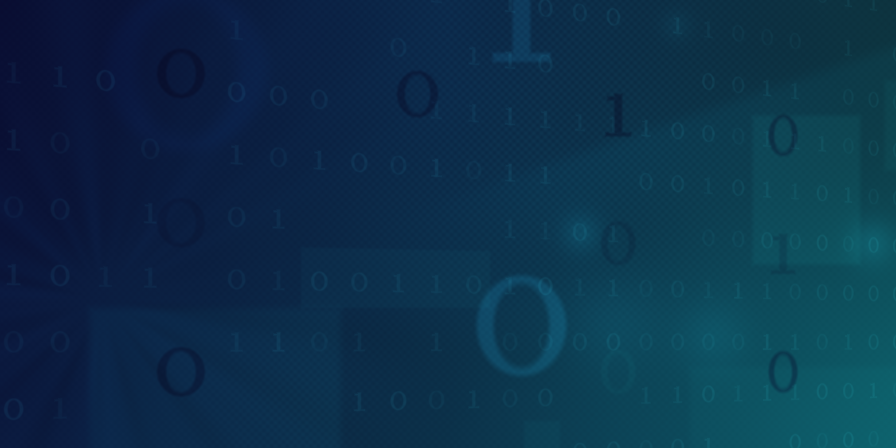
This background is drawn by a WebGL 2 fragment shader. Its source:

```glsl
#version 300 es
precision highp float;
// Navy to teal backdrop with soft panels, glows, fan rays and a fine mesh.
// Rings and footed bars sit on two grids that narrow toward the right:
// a small pale grid, and a coarse one of dark marks. Height is one unit.
uniform vec2 u_resolution;
out vec4 outColor;

float hash(vec2 p) {
  p = fract(p * vec2(0.1031, 0.1137));
  p += dot(p, p.yx + 33.33);
  return fract((p.x + p.y) * p.x * 17.0);
}

// Gradient noise
vec2 slope(vec2 cell) {
  float a = 6.2832 * hash(cell + 7.0);
  return vec2(cos(a), sin(a));
}

float noise(vec2 p) {
  vec2 i = floor(p), f = fract(p), u = f * f * (3.0 - 2.0 * f);
  vec2 e = vec2(1.0, 0.0);
  float low = mix(dot(slope(i), f), dot(slope(i + e), f - e), u.x);
  float high = mix(dot(slope(i + e.yx), f - e.yx), dot(slope(i + 1.0), f - 1.0), u.x);
  return mix(low, high, u.y);
}

float fill(float d, float soft) {
  return 1.0 - smoothstep(-soft, soft, d);
}

float box(vec2 p, vec2 halfSize) {
  vec2 d = abs(p) - halfSize;
  return length(max(d, 0.0)) + min(max(d.x, d.y), 0.0);
}

float panel(vec2 p, vec2 low, vec2 high, float soft) {
  return fill(box(p - 0.5 * (low + high), 0.5 * (high - low)), soft);
}

float ellipse(vec2 p, vec2 r) {
  return (length(p / r) - 1.0) * min(r.x, r.y);
}

// Oval ring, heavier at its sides
float ring(vec2 p, vec2 r, float soft) {
  return fill(max(ellipse(p, r), -ellipse(p, r * vec2(0.62, 0.84))), soft);
}

// Upright bar with a wide foot and a small flag
float bar(vec2 p, float h, float soft) {
  float d = box(p, vec2(0.18, 0.95) * h);
  d = min(d, box(p + vec2(0.0, 0.9 * h), vec2(0.58, 0.09) * h));
  d = min(d, box(p - vec2(-0.25, 0.74) * h, vec2(0.25, 0.09) * h));
  return fill(d, soft);
}

float glow(vec2 p, vec2 center, float radius) {
  vec2 d = (p - center) / radius;
  return exp(-dot(d, d));
}

// Gaps in the small grid: one empty column and a few spans of rows
bool isGap(float c, float r) {
  if (c == 4.0) return true;
  if (r == -1.0) return (c > 1.0 && c < 8.0) || (c > 13.0 && c < 16.0);
  if (r == 0.0) return (c > 1.0 && c < 5.0) || c == 9.0 || c == 11.0;
  if (r == 2.0) return c == 2.0 || (c > 6.0 && c < 12.0) || (c > 15.0 && c < 18.0);
  if (r == 3.0) return c == 2.0 || (c > 13.0 && c < 16.0);
  if (r == 4.0) return c == 3.0 || (c > 7.0 && c < 10.0);
  return abs(r) > 1.0 && hash(vec2(c, r) * 1.7 + 93.0) > 0.35 + 0.2 * c / 12.0;
}

// Small marks: columns tighten and rows converge toward the right
float smallMarks(vec2 p, float px) {
  float col = (0.1047 - sqrt(0.01096 - 0.00412 * (p.x - 0.031))) / 0.00206;
  float rowStep = 0.151 - 0.022 * p.x;
  vec2 grid = vec2(col, (p.y - 0.237) / rowStep);
  vec2 cell = round(grid);
  if (isGap(cell.x, cell.y)) return 0.0;
  vec2 q = (grid - cell) * vec2(0.66, 1.0) * rowStep;
  float h = 0.16 * rowStep;
  float mark = hash(cell + 41.0) < 0.53 ? ring(q, vec2(0.85, 1.0) * h, px) : bar(q, h, px);
  return mark * (0.45 + 0.45 * hash(cell + 17.0));
}

// Coarse marks: four columns by three rows
float darkMarks(vec2 p, float soft) {
  float total = 0.0;
  for (int i = 0; i < 12; i++) {
    int k = i / 3, r = i % 3;
    if (k == 1 && r < 2) continue;
    float c = float(k);
    vec2 q = p - vec2(0.404 + 0.568 * c - 0.04 * c * c, 0.17 + float(r) * (0.333 - 0.023 * c));
    float h = 0.055 - 0.003 * c;
    float mark = k + r == 4 ? bar(q, h, soft) : ring(q, vec2(0.97 - 0.09 * c, 1.0) * h, soft);
    total += mark * (r == 1 ? 0.45 : (k == 2 && r == 0 ? -0.25 : 1.0));
  }
  return clamp(total, -1.0, 1.0);
}

void main() {
  vec2 p = gl_FragCoord.xy / u_resolution.y;
  p.x *= 2.0 * u_resolution.y / u_resolution.x;

  // Base colour field
  float t = smoothstep(0.0, 1.0, p.y);
  vec3 left = mix(vec3(0.042, 0.105, 0.25), vec3(0.036, 0.055, 0.2), t);
  vec3 middle = mix(vec3(0.045, 0.195, 0.29), vec3(0.045, 0.165, 0.295), t);
  vec3 right = mix(vec3(0.05, 0.37, 0.415), vec3(0.05, 0.2, 0.245), t);
  vec3 color = p.x < 1.0 ? mix(left, middle, mix(p.x, p.x * p.x, 0.2)) : mix(middle, right, p.x - 1.0);
  color += 0.012 * noise(p * 4.0) * vec3(0.2, 1.0, 1.0);

  // Fan rays and the slanted beam edge
  vec2 fan = p - vec2(0.23, 0.33);
  float rays = noise(vec2(atan(fan.y, fan.x) * 7.0, 2.5));
  color += vec3(0.005, 0.03, 0.05) * rays * exp(-1.5 * length(fan)) * smoothstep(0.02, 0.2, length(fan));
  float beam = p.y - 0.57 - 0.34 * (p.x - 1.04);
  color += vec3(0.0, 0.025, 0.028) * fill(beam, 0.025) * smoothstep(-0.25, 0.0, beam) * smoothstep(0.8, 1.4, p.x);

  // Soft panels
  vec3 teal = vec3(0.004, 0.035, 0.03);
  color += teal * 0.6 * panel(p, vec2(0.672, 0.313), vec2(1.094, 0.448 - 0.02 * (p.x - 0.67)), 0.004);
  color += teal * 1.1 * panel(p, vec2(1.68, 0.41), vec2(1.92, 0.742), 0.008);
  color += vec3(0.002, 0.03, 0.03) * panel(p, vec2(0.2, -0.1), vec2(0.76, 0.312), 0.015);
  color += teal * 0.5 * panel(p, vec2(1.54, -0.1), vec2(2.1, 0.18), 0.012);
  color += teal * 0.8 * panel(p, vec2(1.975, 0.62), vec2(2.1, 0.82), 0.008);
  color += teal * 0.6 * panel(p, vec2(1.17, -0.1), vec2(1.25, 0.06), 0.006);

  // Glows
  float light = 0.9 * glow(p, vec2(1.297, 0.479), 0.045) + glow(p, vec2(1.948, 0.458), 0.05);
  light += 0.6 * glow(p, vec2(1.59, 0.25), 0.08) + 0.6 * glow(p, vec2(1.37, 0.27), 0.11);
  light += 0.4 * glow(p, vec2(1.51, 0.943), 0.035);
  color += vec3(0.01, 0.08, 0.085) * light;

  // Fine mesh, strongest in the upper middle
  float mesh = sin(360.0 * p.x) * sin(360.0 * p.y);
  float meshArea = 0.25 + glow(p, vec2(1.25, 0.75), 0.5) + 0.5 * glow(p, vec2(0.65, 0.1), 0.2);
  color += 0.015 * mesh * vec3(0.3, 1.0, 1.0) * meshArea;

  // Marks, from the fine grid to the largest shapes
  color += vec3(0.015, 0.06, 0.06) * smallMarks(p, 1.0 / u_resolution.y);
  color *= 1.0 - vec3(0.15, 0.32, 0.2) * darkMarks(p, 0.004);
  color += vec3(0.002, 0.012, 0.03) * ring(p - vec2(0.417, 0.844), vec2(0.18, 0.18), 0.025);
  float large = ring(p - vec2(1.164, 0.273), vec2(0.1, 0.112), 0.008);
  large += 0.75 * bar(p - vec2(1.164, 0.971), 0.11, 0.006);
  color += vec3(0.015, 0.085, 0.105) * large;

  outColor = vec4(color, 1.0);
}
```
